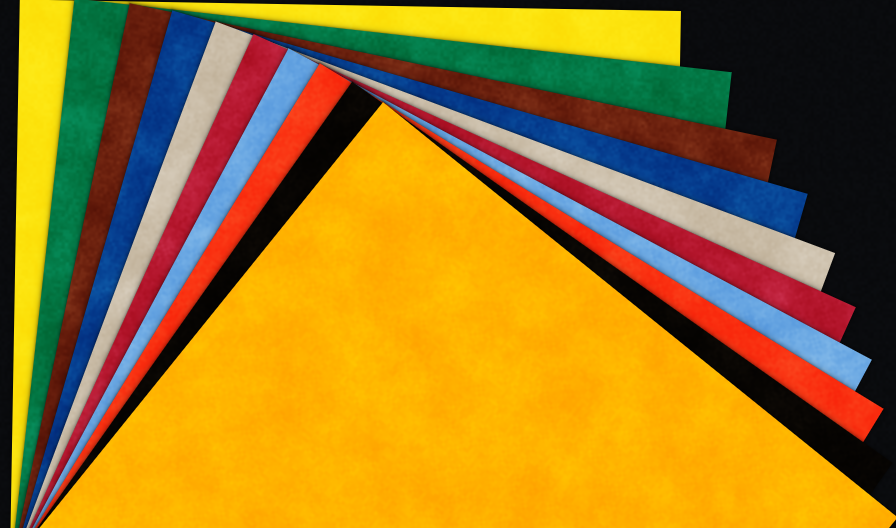
Reproduce this background procedurally as a Shadertoy shader.

```glsl
// A fan of ten mottled paper sheets, spread clockwise over a dark table.
// Each sheet is a tilted rectangle hinged near the lower left corner, painted
// back to front with a thin contact shadow and noise for the paper fibre.

#define HINGE vec2(0.0352, 0.001)
#define SHEET_WIDTH 0.738
#define SHEET_REACH 0.5885
#define REACH_STEP 0.003
#define SHADOW_SIZE 0.0022
#define SHADOW_DEPTH 0.4
#define MOTTLE 0.55
#define GRAIN 0.16
#define TABLE_COLOR vec3(0.037, 0.042, 0.052)

const int SHEETS = 10;

// Colour in rgb, clockwise tilt in degrees in w
const vec4 PAPER[SHEETS] = vec4[SHEETS](
    vec4(0.99, 0.89, 0.05,  1.0),   // yellow
    vec4(0.01, 0.47, 0.27,  6.4),   // green
    vec4(0.41, 0.12, 0.05, 11.9),   // brown
    vec4(0.02, 0.24, 0.56, 16.1),   // blue
    vec4(0.80, 0.75, 0.67, 20.5),   // beige
    vec4(0.71, 0.09, 0.18, 24.4),   // crimson
    vec4(0.42, 0.66, 0.89, 28.1),   // sky
    vec4(0.98, 0.20, 0.07, 31.5),   // scarlet
    vec4(0.03, 0.02, 0.01, 35.2),   // black
    vec4(1.00, 0.70, 0.00, 38.9));  // amber

float hash(vec2 p) {
    vec3 q = fract(vec3(p.xyx) * 0.1031);
    q += dot(q, q.yzx + 33.33);
    return fract((q.x + q.y) * q.z);
}

float noise(vec2 p) {
    vec2 cell = floor(p), f = fract(p);
    f = f * f * (3.0 - 2.0 * f);
    return mix(mix(hash(cell), hash(cell + vec2(1, 0)), f.x),
               mix(hash(cell + vec2(0, 1)), hash(cell + vec2(1, 1)), f.x), f.y);
}

// Layered noise centred on zero
float blotches(vec2 p) {
    float sum = 0.0, weight = 0.5;
    for (int i = 0; i < 4; i++) {
        sum += weight * (noise(p) - 0.5);
        p = mat2(1.6, 1.2, -1.2, 1.6) * p + 7.3;
        weight *= 0.55;
    }
    return sum;
}

// Signed distance to a sheet without a lower edge, negative inside
float sheetDistance(vec2 q, float left, float top) {
    float halfWidth = 0.5 * SHEET_WIDTH;
    vec2 d = vec2(abs(q.x - left - halfWidth) - halfWidth, q.y - top);
    return min(max(d.x, d.y), 0.0) + length(max(d, 0.0));
}

void mainImage(out vec4 fragColor, in vec2 fragCoord) {
    vec2 p = fragCoord / iResolution.x;
    float pixel = 1.0 / iResolution.x;

    // Table
    vec3 color = TABLE_COLOR * (0.85 + 0.3 * noise(p * 300.0));

    // Sheets, back to front
    for (int i = 0; i < SHEETS; i++) {
        float n = float(i);
        float tilt = radians(PAPER[i].w);
        vec2 across = vec2(cos(tilt), -sin(tilt));
        vec2 along = vec2(sin(tilt), cos(tilt));
        vec2 q = vec2(dot(p - HINGE, across), dot(p - HINGE, along));

        float left = -0.0234 + 0.0055 * n - 0.00023 * n * n;
        float d = sheetDistance(q, left, SHEET_REACH + REACH_STEP * n);
        color *= 1.0 - SHADOW_DEPTH * exp(-max(d, 0.0) / SHADOW_SIZE);

        float cover = clamp(0.5 - d / pixel, 0.0, 1.0);
        if (cover > 0.0) {
            // The exponent leaves full channels alone and varies the deep ones
            vec2 fibre = q + 3.7 * n + 5.0;
            float tone = MOTTLE * blotches(fibre * 26.0)
                       + GRAIN * (noise(fibre * 280.0) - 0.5);
            color = mix(color, pow(PAPER[i].rgb, vec3(1.0 + tone)), cover);
        }
    }

    fragColor = vec4(color, 1.0);
}
```
